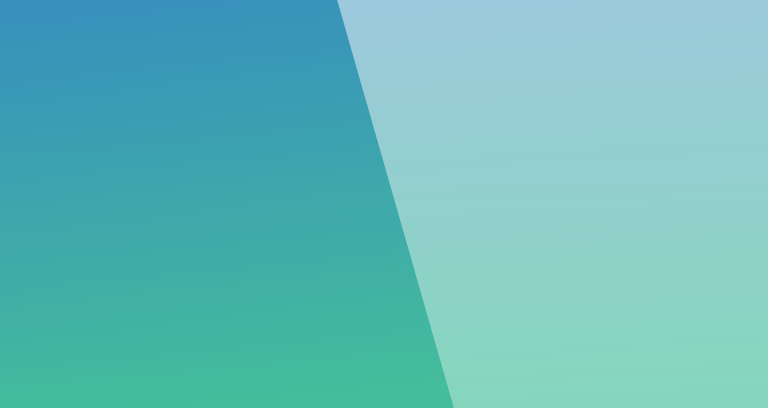
Reproduce this background procedurally as a Shadertoy shader.

```glsl
// Blue-to-green gradient with a pale translucent panel behind a slanted edge.

// Faint, nearly horizontal streaks from layered sines.
float streaks(vec2 p) {
    float sum = 0.0, weight = 0.5;
    for (int i = 0; i < 4; i++) {
        sum += weight * sin(p.y * 23.0 + 1.7 * sin(p.x * 4.0 + float(i)));
        p = p * vec2(1.5, 1.9) + vec2(0.37, 0.21);
        weight *= 0.5;
    }
    return sum;
}

void mainImage(out vec4 fragColor, in vec2 fragCoord) {
    vec2 uv = fragCoord / iResolution.xy;
    float depth = 1.0 - uv.y;
    float grain = 0.012 * streaks(uv);

    // Deep side, with its gradient tilted down to the left
    float deepMix = clamp(depth + 0.2 * (uv.x - 0.26) + grain, 0.0, 1.0);
    vec3 deep = mix(vec3(0.22, 0.57, 0.735), vec3(0.267, 0.74, 0.61), deepMix);

    // Pale side, with a gentler tilt
    float paleMix = clamp(depth + 0.1 * (uv.x - 0.75) + 1.5 * grain, 0.0, 1.0);
    vec3 pale = mix(vec3(0.61, 0.79, 0.86), vec3(0.525, 0.84, 0.74), paleMix);

    // Slanted edge, smoothed over about one pixel
    float edge = uv.x - mix(0.591, 0.439, uv.y);
    float halfPixel = 0.6 / iResolution.x;
    float panel = smoothstep(-halfPixel, halfPixel, edge);

    fragColor = vec4(mix(deep, pale, panel), 1.0);
}
```
